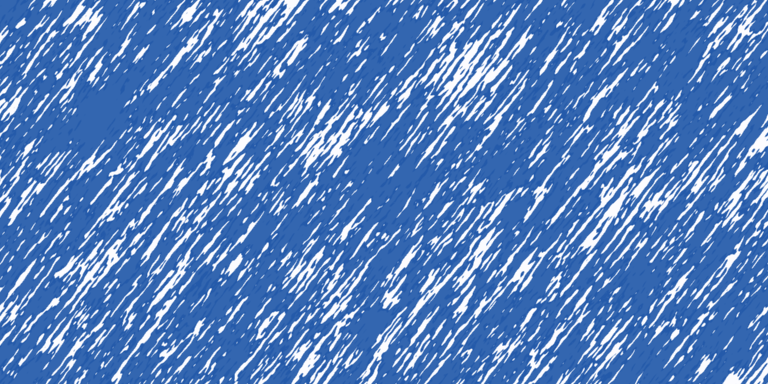
Write a WebGL 1 fragment shader that draws this texture.

```glsl
precision highp float;
// Slanted white scratches of uneven density over a flat blue ground.

uniform vec2 u_resolution;

#define ANGLE 0.91         // scratch direction, radians
#define FINE vec2(11.0, 112.0)   // cells per height: along, across
#define BROAD vec2(6.0, 61.0)
#define FLECK vec2(42.0, 165.0)
#define CLUSTER vec2(3.3, 21.0)
#define PATCH vec2(2.9, 5.0)
#define WANDER 0.005       // sideways drift of the scratches
#define THRESHOLD 0.205    // higher means fewer scratches
#define RIM 0.19           // reach of the darker rim
#define FOOTPRINT 1.55     // smoothing width in pixels

const vec3 BLUE = vec3(0.2, 0.4, 0.69);
const vec3 DEEP_BLUE = vec3(0.14, 0.352, 0.665);
const vec3 WHITE = vec3(0.99, 0.99, 1.0);

// Unit gradient at a lattice point
vec2 gradient(vec2 cell) {
  vec3 q = fract(cell.xyx * vec3(0.1031, 0.1030, 0.0973));
  q += dot(q, q.yzx + 33.33);
  float turn = 6.2832 * fract((q.x + q.y) * q.z);
  return vec2(cos(turn), sin(turn));
}

float gradientNoise(vec2 p) {
  vec2 cell = floor(p);
  vec2 f = p - cell;
  vec2 fade = f * f * f * (f * (f * 6.0 - 15.0) + 10.0);
  vec2 e = vec2(1.0, 0.0);
  float a = dot(gradient(cell), f);
  float b = dot(gradient(cell + e.xy), f - e.xy);
  float c = dot(gradient(cell + e.yx), f - e.yx);
  float d = dot(gradient(cell + e.xx), f - e.xx);
  return mix(mix(a, b, fade.x), mix(c, d, fade.x), fade.y);
}

// Scratch height field: x runs along the scratches, y across them
float scratchField(vec2 p) {
  p.y += WANDER * gradientNoise(p * vec2(5.0, 9.0) + 71.3);
  float field = 0.77 * gradientNoise(p * FINE + 13.7);
  field += 0.50 * gradientNoise(p * BROAD + 151.2);
  field += 0.48 * gradientNoise(p * FLECK + 307.9);
  field += 0.32 * gradientNoise(p * CLUSTER + 97.1);
  field += 0.28 * gradientNoise(p * PATCH + 43.4);
  return field;
}

vec3 scratchColor(vec2 p) {
  float field = scratchField(p) - THRESHOLD;
  float rim = smoothstep(-RIM - 0.03, -RIM + 0.03, field);
  float ink = smoothstep(-0.02, 0.02, field);
  return mix(mix(BLUE, DEEP_BLUE, rim), WHITE, ink);
}

void main() {
  float c = cos(ANGLE);
  float s = sin(ANGLE);
  mat2 toScratch = mat2(c, -s, s, c);

  // Average a 3 by 3 grid of samples for smooth edges
  vec3 color = vec3(0.0);
  for (int j = -1; j <= 1; j++) {
    for (int i = -1; i <= 1; i++) {
      vec2 offset = vec2(float(i), float(j)) * FOOTPRINT / 3.0;
      vec2 p = (gl_FragCoord.xy + offset) / u_resolution.y;
      color += scratchColor(toScratch * p);
    }
  }
  gl_FragColor = vec4(color / 9.0, 1.0);
}
```
